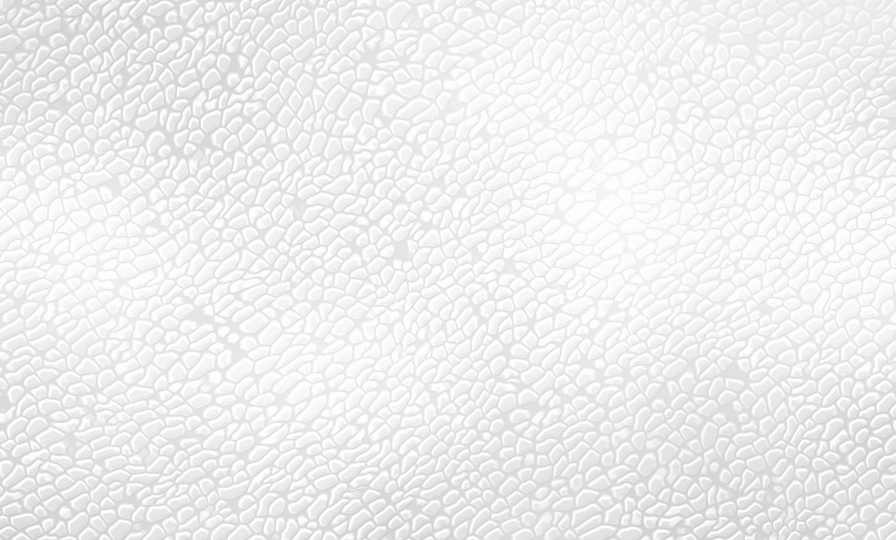
This texture is drawn by a WebGL 2 fragment shader. Its source:

```glsl
#version 300 es
precision highp float;

#define GRAIN_ROWS 41.0
#define GRAIN_STRETCH 1.45
#define GRAIN_ANGLE 0.66
#define WARP 0.07
#define LIGHT_DIR vec2(-0.5, 0.866)
#define LIGHT_STEP 0.0024
#define SLOPE_GAIN 0.085
#define RIM_GAIN 0.085
#define GROOVE_DEPTH 0.05

uniform vec2 u_resolution;
out vec4 fragColor;

vec3 hash3(vec2 p) {
  vec3 q = fract(vec3(p.xyx) * vec3(0.1031, 0.1030, 0.0973));
  q += dot(q, q.yxz + 33.33);
  return fract((q.xxy + q.yzz) * q.zyx);
}

float noise(vec2 p) {
  vec2 i = floor(p), f = fract(p);
  f = f * f * (3.0 - 2.0 * f);
  float low = mix(hash3(i).x, hash3(i + vec2(1.0, 0.0)).x, f.x);
  float high = mix(hash3(i + vec2(0.0, 1.0)).x, hash3(i + vec2(1.0, 1.0)).x, f.x);
  return mix(low, high, f.y);
}

mat2 rotation(float a) {
  float c = cos(a), s = sin(a);
  return mat2(c, s, -s, c);
}

// Slanted coordinates that bend slowly across the sheet
vec2 grainSpace(vec2 p) {
  vec2 bend = vec2(noise(p * 3.1 + 7.0), noise(p * 3.1 + 31.0)) - 0.5;
  vec2 wobble = vec2(noise(p * 14.0 + 50.0), noise(p * 14.0 + 90.0)) - 0.5;
  vec2 q = p + WARP * bend + 0.014 * wobble;
  return rotation(-GRAIN_ANGLE) * q * GRAIN_ROWS + 100.0;
}

// Height of packed pebbles: round dots and long capsules with grooves between
float relief(vec2 p) {
  vec2 q = grainSpace(p);
  vec2 cellSize = vec2(GRAIN_STRETCH, 1.0);
  vec2 cell = floor(q / cellSize);
  float nearest = 9.0, second = 9.0;
  for (int y = -1; y <= 1; y++) {
    for (int x = -1; x <= 1; x++) {
      vec2 id = cell + vec2(float(x), float(y));
      vec3 rnd = hash3(id);
      vec2 v = q - (id + 0.5 + 0.75 * (rnd.xy - 0.5)) * cellSize;
      v = rotation(0.7 * (rnd.y - 0.5)) * v;
      float halfLength = 0.75 * rnd.z;
      v.x -= clamp(v.x, -halfLength, halfLength);
      float d = length(v);
      second = min(second, max(nearest, d));
      nearest = min(nearest, d);
    }
  }
  float pebble = smoothstep(0.04, 0.55, second - nearest);
  return pebble * (1.0 - smoothstep(0.35, 0.75, nearest));
}

float glow(vec2 uv, vec2 center, vec2 radius) {
  vec2 d = (uv - center) / radius;
  return exp(-dot(d, d));
}

// Broad light falling through the sheet
float backlight(vec2 uv) {
  float light = 0.868;
  light += 0.085 * glow(uv, vec2(0.04, 0.57), vec2(0.24, 0.20));
  light += 0.085 * glow(uv, vec2(0.62, 0.62), vec2(0.30, 0.36));
  light += 0.075 * glow(uv, vec2(0.98, 0.52), vec2(0.26, 0.22));
  light += 0.070 * glow(uv, vec2(0.32, 0.27), vec2(0.24, 0.20));
  light += 0.035 * glow(uv, vec2(0.55, 1.00), vec2(0.22, 0.25));
  light += 0.035 * glow(uv, vec2(0.90, 1.00), vec2(0.24, 0.24));
  return light + 0.03 * (noise(uv * vec2(9.0, 6.0)) - 0.5);
}

void main() {
  vec2 uv = gl_FragCoord.xy / u_resolution;
  vec2 p = gl_FragCoord.xy / u_resolution.y;

  // Embossed shading
  float height = relief(p);
  vec2 offset = LIGHT_DIR * LIGHT_STEP;
  float slope = clamp(relief(p - offset) - relief(p + offset), -1.0, 1.0);
  float rim = 4.0 * height * (1.0 - height);
  float shade = SLOPE_GAIN * slope + RIM_GAIN * rim - GROOVE_DEPTH * (1.0 - height);

  // Worn patches and a flatter upper right corner
  float strength = 0.75 + 0.55 * noise(p * 5.0 + 12.0);
  strength *= 1.0 - 0.55 * glow(uv, vec2(0.90, 1.0), vec2(0.35, 0.30));
  float value = backlight(uv) + 0.02 + strength * shade;

  // Warm upper right, cool elsewhere, fading out towards white
  float warmth = glow(uv, vec2(0.9, 0.95), vec2(0.5, 0.5));
  vec3 tint = mix(vec3(-0.004, -0.003, 0.007), vec3(0.006, 0.0, -0.006), warmth);
  vec3 color = vec3(value) + tint * (1.0 - smoothstep(0.88, 1.02, value));
  fragColor = vec4(clamp(color, vec3(0.0), vec3(0.995, 0.993, 0.99)), 1.0);
}
```
